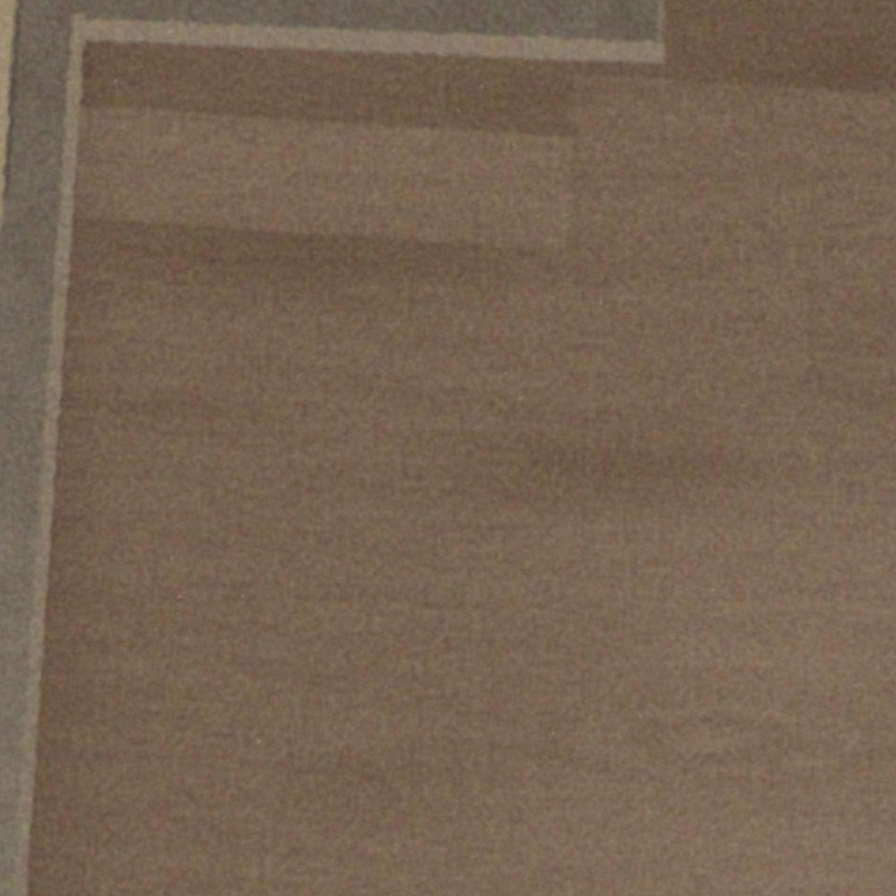
Give the GLSL for this texture, as a Shadertoy shader.

```glsl
const vec3 WOOD_DARK = vec3(0.38, 0.30, 0.23);
const vec3 WOOD_LIGHT = vec3(0.57, 0.49, 0.41);
const vec3 FRAME_GREY = vec3(0.425, 0.385, 0.335);
const vec3 FRAME_PALE = vec3(0.475, 0.435, 0.375);
const vec3 BEVEL = vec3(0.57, 0.51, 0.43);
const vec3 CREAM = vec3(0.64, 0.57, 0.45);
const float SOFT = 0.004;         // edge softness
const float PLANK_TILT = 0.065;   // fall of the seams to the right
const float SEAM_MID = 0.762;
const float SEAM_TOP = 0.960;
const float SPECKLE_FREQ = 125.0;
const float SPECKLE_GAIN = 0.105;
const float CHROMA_GAIN = 0.035;

// Soft tonal patches: centre.xy, radius.xy
const int PATCHES = 9;
const vec4 PATCH_SHAPE[PATCHES] = vec4[](
    vec4(0.30, 0.710, 0.27, 0.035), vec4(0.70, 0.480, 0.20, 0.035),
    vec4(0.18, 0.540, 0.14, 0.025), vec4(0.62, 0.890, 0.09, 0.018),
    vec4(0.95, 0.930, 0.07, 0.030), vec4(0.92, 0.320, 0.32, 0.150),
    vec4(0.90, 0.030, 0.40, 0.130), vec4(0.06, 0.250, 0.06, 0.500),
    vec4(0.45, 0.140, 0.16, 0.040));
const float PATCH_GAIN[PATCHES] = float[](
    -0.22, -0.20, -0.12, -0.14, -0.14, 0.17, 0.20, -0.10, -0.06);

vec2 hashGradient(vec2 cell) {
    vec3 h = fract(cell.xyx * vec3(0.1031, 0.1030, 0.0973));
    h += dot(h, h.yzx + 33.33);
    return 2.0 * fract((h.xx + h.yz) * h.zy) - 1.0;
}

float gradientNoise(vec2 p) {
    vec2 i = floor(p), f = p - i;
    vec2 u = f * f * f * (f * (f * 6.0 - 15.0) + 10.0);
    vec2 e = vec2(0.0, 1.0);
    float low = mix(dot(hashGradient(i), f),
                    dot(hashGradient(i + e.yx), f - e.yx), u.x);
    float high = mix(dot(hashGradient(i + e.xy), f - e.xy),
                     dot(hashGradient(i + e.yy), f - e.yy), u.x);
    return mix(low, high, u.y);
}

float fbm(vec2 p) {
    float sum = 0.0, gain = 0.6;
    for (int i = 0; i < 4; i++) {
        sum += gain * gradientNoise(p);
        p = p * 2.03 + 17.3;
        gain *= 0.55;
    }
    return sum;
}

float bell(vec2 d) { return exp(-dot(d, d)); }
float above(float d) { return smoothstep(-SOFT, SOFT, d); }
float within(float d, float lo, float hi) { return above(d - lo) * above(hi - d); }

// Nested arcs of wood figure, open to the right
float knotRings(vec2 p, vec2 centre, vec2 size) {
    vec2 d = (p - centre) / size;
    float rings = sin(11.0 * length(d) + 5.0 * fbm(p * 9.0));
    return rings * bell(d * 0.9);
}

float woodTone(vec2 p) {
    float v = p.y + PLANK_TILT * p.x;
    float tone = 0.47 + 0.04 * (p.x - 0.5);

    // Planks and their shadowed seams
    float upper = within(v, SEAM_MID, 0.888) * above(0.638 - p.x);
    tone += 0.09 * upper;
    tone -= 0.17 * within(v, 0.888, SEAM_TOP + 0.02) * above(0.64 - p.x);
    tone -= 0.23 * above(v - SEAM_TOP) * above(p.x - 0.64);
    float below = max(SEAM_MID - v, 0.0);
    tone -= 0.17 * above(SEAM_MID - v) * exp(-below * 38.0)
          * (1.0 - smoothstep(0.45, 0.68, p.x));
    tone -= 0.07 * within(p.x, 0.638, 0.647) * within(v, SEAM_MID, 0.90);
    tone -= 0.07 * within(p.x, 0.900, 0.906) * within(v, 0.63, SEAM_MID);
    tone -= 0.05 * above(p.x - 0.903) * within(v, 0.61, SEAM_MID);

    for (int i = 0; i < PATCHES; i++) {
        vec4 s = PATCH_SHAPE[i];
        tone += PATCH_GAIN[i] * bell((p - s.xy) / s.zw);
    }

    // Long streaks and curved figure
    tone += 0.20 * fbm(vec2(p.x * 4.0, v * 30.0));
    tone += 0.13 * fbm(vec2(p.x * 16.0, v * 95.0) + 41.0);
    tone += 0.07 * knotRings(p, vec2(0.80, 0.175), vec2(0.19, 0.050));
    tone += 0.07 * knotRings(p, vec2(0.94, 0.765), vec2(0.09, 0.040));
    return tone;
}

void mainImage(out vec4 fragColor, in vec2 fragCoord) {
    vec2 p = fragCoord / iResolution.xy;
    vec3 col = mix(WOOD_DARK, WOOD_LIGHT, woodTone(p));

    // Frame edges, slightly ragged
    float ragged = 0.004 * gradientNoise(p * 70.0);
    float side = p.x - (0.028 + 0.068 * p.y) + ragged;
    float top = p.y - (0.958 - 0.040 * p.x) + ragged;
    float end = p.x - 0.742 + ragged;
    float sideMask = above(-side);
    float topMask = above(top) * above(-end);
    float shadow = above(side) * exp(-max(side, 0.0) * 45.0);
    col *= 1.0 - 0.09 * shadow * above(-top);

    vec3 frame = mix(FRAME_PALE, FRAME_GREY, smoothstep(0.1, 0.95, p.y));
    frame += 0.05 * fbm(p * 14.0);
    float mitre = abs(p.x - 0.69 - 0.65 * (1.0 - p.y));
    frame *= 1.0 - 0.10 * exp(-mitre * 130.0) * topMask;
    col = mix(col, frame, max(sideMask, topMask));

    // Pale bevels along the frame
    float sideBevel = within(side, -0.014, 0.001) * above(0.985 - p.y);
    float topBevel = within(top, 0.001, 0.025) * within(p.x, 0.085, 0.742);
    float endBevel = within(end, -0.009, 0.0) * above(top);
    float bevel = max(max(sideBevel * mix(0.45, 0.8, p.y), topBevel * 0.8),
                      endBevel * 0.4);
    col = mix(col, BEVEL, bevel);

    // Cream strip in the upper left corner
    float cream = p.x - 0.068 * (p.y - 0.74) + ragged;
    col = mix(col, FRAME_GREY * 0.72, 0.6 * within(cream, -0.003, 0.006) * above(p.y - 0.78));
    col = mix(col, CREAM, 0.85 * above(-cream) * above(p.y - 0.74));

    // Coarse grain with sparse glints and faint colour mottling
    float speckle = gradientNoise(p * SPECKLE_FREQ)
                  + 0.6 * gradientNoise(p * SPECKLE_FREQ * 1.9 + 9.0);
    float glint = smoothstep(0.35, 0.85, gradientNoise(p * SPECKLE_FREQ * 0.9 + 71.0));
    vec3 mottle = vec3(gradientNoise(p * 48.0 + 3.0), gradientNoise(p * 48.0 + 57.0),
                       gradientNoise(p * 48.0 + 113.0));
    col += SPECKLE_GAIN * 0.6 * speckle + SPECKLE_GAIN * glint + CHROMA_GAIN * mottle;

    fragColor = vec4(clamp(col, 0.0, 1.0), 1.0);
}
```
